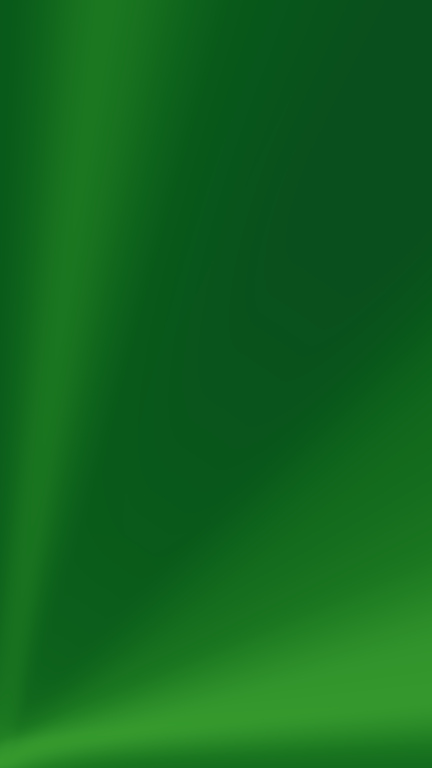
This background is drawn by a Shadertoy shader. Its source:

```glsl
// Soft green light beams fanning out from the lower left corner.
// Brightness is a sum of blurred steps over the angle around the apex,
// plus a glow at the apex; a colour ramp then turns it into green.

// Position and lengths are in canvas widths, angles in degrees.
const vec2  APEX        = vec2(-0.008, 0.026);
const float BLUR        = 2.2;   // extra edge softness close to the apex
const float GLOW_RADIUS = 0.09;
const float GLOW_LEVEL  = 0.65;
const float HALO_RADIUS = 0.38;
const float HALO_LEVEL  = 0.20;
const float FLOOR_LEVEL = 0.28;  // light below the lowest beam

const vec3 TEAL   = vec3(0.035, 0.305, 0.115);
const vec3 DEEP   = vec3(0.030, 0.350, 0.100);
const vec3 MIDDLE = vec3(0.105, 0.465, 0.125);
const vec3 BRIGHT = vec3(0.200, 0.590, 0.175);
const vec3 HOT    = vec3(0.270, 0.700, 0.210);

// Angular step between two angles, blurred further near the apex.
float edge(float from, float to, float angle, float radius) {
    float blur = BLUR / radius;
    return smoothstep(from - blur, to + blur, angle);
}

// Light level of the fan, read counterclockwise from the bottom edge.
float beams(float angle, float radius) {
    float level = FLOOR_LEVEL;
    level += 0.72 * edge( 0.0,  5.5, angle, radius);  // wide low beam
    level -= 0.10 * edge( 9.0, 17.0, angle, radius);
    level -= 0.42 * edge(16.0, 25.0, angle, radius);
    level -= 0.20 * edge(25.0, 35.0, angle, radius);  // dim middle beam
    level -= 0.28 * edge(37.5, 46.5, angle, radius);
    level += 0.53 * edge(72.5, 81.5, angle, radius);  // steep beam
    level -= 0.53 * edge(82.5, 88.5, angle, radius);
    return level;
}

// Colour ramp from shadow to the hottest light.
vec3 ramp(vec3 shadow, float level) {
    vec3 color = mix(shadow, MIDDLE, clamp(level * 2.0, 0.0, 1.0));
    color = mix(color, BRIGHT, clamp(level * 2.0 - 1.0, 0.0, 1.0));
    return mix(color, HOT, clamp((level - 1.0) * 2.0, 0.0, 1.0));
}

void mainImage(out vec4 fragColor, in vec2 fragCoord) {
    vec2 fromApex = fragCoord / iResolution.x - APEX;
    float radius = length(fromApex);
    float angle = degrees(atan(fromApex.y, fromApex.x));

    float level = beams(angle, radius);
    level += GLOW_LEVEL * exp(-radius / GLOW_RADIUS);
    level += HALO_LEVEL * exp(-radius / HALO_RADIUS);

    // Cooler shadow between the beams, deepening away from the apex.
    float cool = smoothstep(42.0, 53.0, angle)
               * (1.0 - smoothstep(59.0, 75.0, angle))
               * smoothstep(0.3, 1.6, radius);

    fragColor = vec4(ramp(mix(DEEP, TEAL, cool), level), 1.0);
}
```
